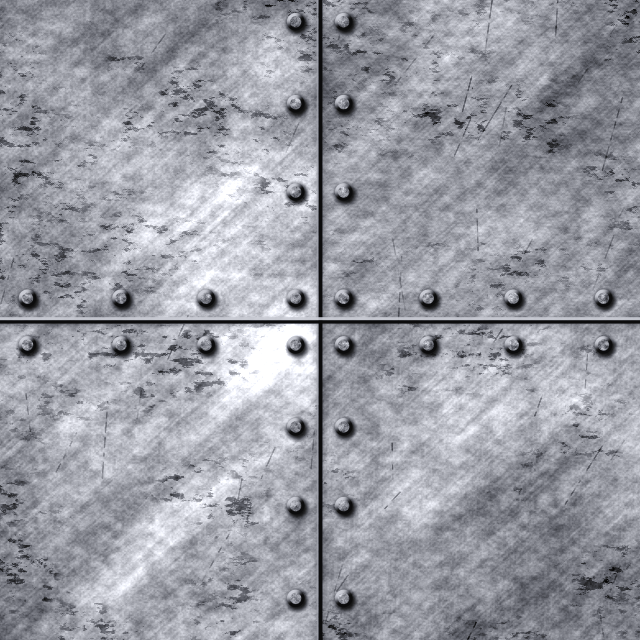
Reproduce this texture procedurally as a WebGL 1 fragment shader.

```glsl
precision highp float;
// Four worn, diagonally brushed steel plates with riveted inner edges and dark seams.
uniform vec2 u_resolution;

// Rivet distances from the crossing, along each arm of the seams
const vec4 RIVETS_LEFT = vec4(0.038, 0.178, 0.311, 0.457);
const vec4 RIVETS_RIGHT = vec4(0.037, 0.169, 0.302, 0.443);
const vec4 RIVETS_UP = vec4(0.034, 0.200, 0.338, 0.466);
const vec4 RIVETS_DOWN = vec4(0.039, 0.167, 0.290, 0.435);
const float RIVET_RADIUS = 0.0138;
const float FACE_RADIUS = 0.0088;
const vec2 LIGHT_DIR = vec2(-0.6, 0.8);

const float BRUSH_ANGLE = 0.74;
const float BASE_TONE = 0.675;
const float DARK_TONE = 0.045;
const vec3 STEEL_TINT = vec3(-0.006, 0.002, 0.036);
const int SCRATCH_COUNT = 44;
const float SCRATCH_WIDTH = 0.0006;

float hash(vec2 p) {
  return fract(sin(dot(p, vec2(127.1, 311.7))) * 43758.5453);
}

float noise(vec2 p) {
  vec2 i = floor(p), f = fract(p);
  f = f * f * (3.0 - 2.0 * f);
  return mix(mix(hash(i), hash(i + vec2(1.0, 0.0)), f.x),
             mix(hash(i + vec2(0.0, 1.0)), hash(i + vec2(1.0, 1.0)), f.x), f.y);
}

float fbm(vec2 p) {
  float sum = 0.0, amp = 0.42;
  for (int i = 0; i < 5; i++) {
    sum += amp * noise(p);
    p = p * 2.03 + 17.3;
    amp *= 0.62;
  }
  return sum;
}

// Rotate so that x runs along the brushing
vec2 brushed(vec2 p) {
  float c = cos(BRUSH_ANGLE), s = sin(BRUSH_ANGLE);
  return vec2(c * p.x + s * p.y, c * p.y - s * p.x);
}

float glow(vec2 uv, vec2 center, vec2 size) {
  vec2 q = brushed(uv - center) / size;
  return exp(-dot(q, q));
}

float band(float x, float lo, float hi, float aa) {
  return smoothstep(lo - aa, lo + aa, x) * (1.0 - smoothstep(hi - aa, hi + aa, x));
}

// Thin random scratches, steep or along the brushing
float scratches(vec2 uv, float aa) {
  float ink = 0.0;
  for (int i = 0; i < SCRATCH_COUNT; i++) {
    float k = float(i) + 1.0;
    vec2 center = vec2(hash(vec2(k, 1.3)), hash(vec2(k, 5.7)));
    float angle = mix(0.75, 1.75, hash(vec2(k, 9.1)));
    float halfLength = mix(0.015, 0.06, hash(vec2(k, 3.9)));
    vec2 dir = vec2(cos(angle), sin(angle)), d = uv - center;
    float along = dot(d, dir);
    float dist = length(d - dir * clamp(along, -halfLength, halfLength));
    float worn = smoothstep(0.25, 0.6, noise(vec2(along * 130.0, k)));
    float line = 1.0 - smoothstep(SCRATCH_WIDTH, SCRATCH_WIDTH + aa, dist);
    ink = max(ink, line * worn * mix(0.3, 1.0, hash(vec2(k, 7.7))));
  }
  return ink;
}

float metal(vec2 uv, vec2 plate, float aa) {
  vec2 p = uv + plate * vec2(3.7, 5.3), d = brushed(p), q = uv - 0.5;
  float streaks = fbm(d * vec2(3.0, 36.0));
  float tone = BASE_TONE + 0.50 * (fbm(d * vec2(6.0, 11.0)) - 0.5);
  tone += 0.26 * (streaks - 0.5) + 0.42 * (fbm(p * vec2(60.0, 85.0)) - 0.5);
  tone += 0.09 * (noise(d * vec2(14.0, 300.0)) - 0.5) + 0.12 * (noise(p * 390.0) - 0.5);
  // Polished washes and dull patches
  float wash = (1.0 - plate.x) * (0.30 * glow(uv, vec2(0.34, 0.68), vec2(0.21, 0.09))
    + 0.36 * glow(uv, vec2(0.43, 0.45), vec2(0.17, 0.07)));
  wash += 0.14 * glow(uv, vec2(0.25, 0.16), vec2(0.18, 0.05));
  wash += 0.18 * glow(uv, vec2(0.76, 0.34), vec2(0.16, 0.07));
  wash += 0.12 * glow(uv, vec2(0.78, 0.86), vec2(0.16, 0.08));
  tone += wash * (0.35 + 1.3 * streaks);
  tone -= 0.20 * glow(uv, vec2(0.46, 0.80), vec2(0.06, 0.05));
  tone -= 0.12 * glow(uv, vec2(0.60, 0.69), vec2(0.14, 0.05));
  tone -= 0.12 * glow(uv, vec2(0.74, 0.13), vec2(0.20, 0.10));
  tone -= 0.30 * dot(q, q);
  // Clustered corrosion pits
  float pits = smoothstep(0.55, 0.68, fbm(p * vec2(55.0, 110.0) + 31.0));
  tone -= 0.34 * pits * smoothstep(0.42, 0.68, fbm(p * vec2(6.0, 9.0) + 9.0));
  return tone - 0.28 * scratches(uv, aa);
}

// Offset to the nearest rivet of this plate
vec2 nearestRivet(vec2 q, vec2 plate) {
  vec4 across = mix(RIVETS_LEFT, RIVETS_RIGHT, plate.x);
  vec4 upward = mix(RIVETS_DOWN, RIVETS_UP, plate.y);
  vec2 best = vec2(1.0);
  for (int i = 0; i < 4; i++) {
    vec2 a = abs(q) - vec2(across[i], upward[0]);
    vec2 b = abs(q) - vec2(across[0], upward[i]);
    if (dot(a, a) < dot(best, best)) best = a;
    if (dot(b, b) < dot(best, best)) best = b;
  }
  return best * (plate * 2.0 - 1.0);
}

void main() {
  vec2 uv = gl_FragCoord.xy / u_resolution, q = uv - 0.5, plate = step(0.5, uv);
  float aa = 0.7 / min(u_resolution.x, u_resolution.y);
  float tone = metal(uv, plate, aa);
  // Rivets: cast shadow, lit bevel, rough face
  vec2 d = nearestRivet(q, plate);
  float r = length(d);
  float shade = length(d + LIGHT_DIR * RIVET_RADIUS * 0.32);
  tone *= 1.0 - 0.85 * (1.0 - smoothstep(RIVET_RADIUS * 0.75, RIVET_RADIUS * 1.6, shade));
  float lit = dot(d, LIGHT_DIR) / max(r, 0.0001);
  float bevel = mix(DARK_TONE, 0.80, smoothstep(-0.25, 1.0, lit));
  float face = 0.54 + 0.9 * (fbm(uv * 190.0) - 0.5) + 0.08 * lit;
  float cap = mix(face, bevel, smoothstep(FACE_RADIUS - aa, FACE_RADIUS + aa, r));
  tone = mix(cap, tone, smoothstep(RIVET_RADIUS - aa, RIVET_RADIUS + aa, r));
  // Seams: soft shadow, bright lip and dark groove
  tone *= 1.0 - 0.45 * exp(-abs(q.x - 0.001) / 0.006);
  tone *= 1.0 - 0.45 * exp(-abs(q.y + 0.003) / 0.005);
  tone = mix(tone, 0.66, 0.75 * band(q.x, -0.0052, -0.0022, aa));
  tone = mix(tone, DARK_TONE, band(q.x, -0.0022, 0.0038, aa));
  tone = mix(tone, DARK_TONE, band(q.y, -0.0056, -0.0002, aa));
  tone = mix(tone, 0.80, 0.9 * band(q.y, -0.0002, 0.0044, aa));
  gl_FragColor = vec4(clamp(vec3(tone) + STEEL_TINT * smoothstep(0.0, 0.4, tone), 0.0, 1.0), 1.0);
}
```
